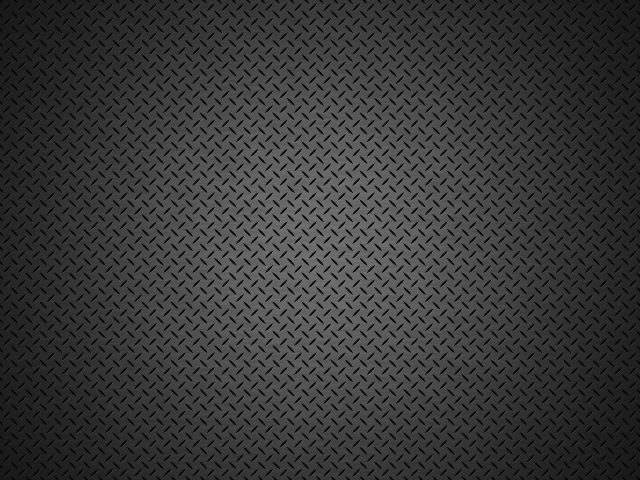
Give the GLSL for this texture, as a Shadertoy shader.

```glsl
// Dark brushed steel tread plate with interlocking diagonal slots and a soft central glow.

const vec2 REPEATS = vec2(44.0, 33.0); // each repeat holds one slot of either lean

float hash(vec2 p) {
    return fract(sin(dot(p, vec2(127.1, 311.7))) * 43758.5453);
}

// Horizontal brush streaks, wrapping after grid.x by grid.y cells
float streaks(vec2 uv, vec2 grid) {
    vec2 p = uv * grid;
    vec2 i = floor(p);
    vec2 f = smoothstep(0.0, 1.0, p - i);
    vec2 a = mod(i, grid);
    vec2 b = mod(i + 1.0, grid);
    float low = mix(hash(a), hash(vec2(b.x, a.y)), f.x);
    float high = mix(hash(vec2(a.x, b.y)), hash(b), f.x);
    return mix(low, high, f.y) - 0.5;
}

// Approximate distance to a slot with narrowed ends, leaning right (1) or left (-1)
float slot(vec2 p, float lean) {
    vec2 along = vec2(1.0, lean) * 0.7071;
    float t = abs(dot(p, along)) / 0.0113;
    return abs(dot(p, vec2(-along.y, along.x))) - 0.002 * (1.0 - t * t * t);
}

// Both staggered sets: right-leaning rows, left-leaning rows half a repeat away
float slots(vec2 uv, vec2 size) {
    vec2 right = (fract(uv * REPEATS) - 0.5) * size;
    vec2 left = (fract(uv * REPEATS + 0.5) - 0.5) * size;
    return min(slot(right, 1.0), slot(left, -1.0));
}

void mainImage(out vec4 fragColor, in vec2 fragCoord) {
    vec2 uv = fragCoord / iResolution.xy;
    float aspect = iResolution.x / iResolution.y;
    float edge = 0.6 / iResolution.y;

    // Plate: radial glow and fine brushing
    vec2 fromCenter = (uv - 0.5) * vec2(1.0, 1.0 / aspect);
    float glow = exp(-dot(fromCenter, fromCenter) / 0.166);
    float shade = 0.06 + 0.36 * glow;
    float brush = streaks(uv, vec2(28.0, 380.0)) + 0.5 * streaks(uv, vec2(70.0, 240.0));
    shade *= 1.0 + 0.13 * brush;

    // Thin lit rim below and to the right, then the dark slots
    vec2 size = vec2(aspect, 1.0) / REPEATS;
    vec2 rimShift = vec2(0.0011, -0.0009) / vec2(aspect, 1.0);
    float rim = 1.0 - smoothstep(-edge, edge, slots(uv - rimShift, size));
    float hole = 1.0 - smoothstep(-edge, edge, slots(uv, size));
    shade += 0.09 * rim;
    shade = mix(shade, 0.02, hole);

    fragColor = vec4(vec3(shade), 1.0);
}
```
